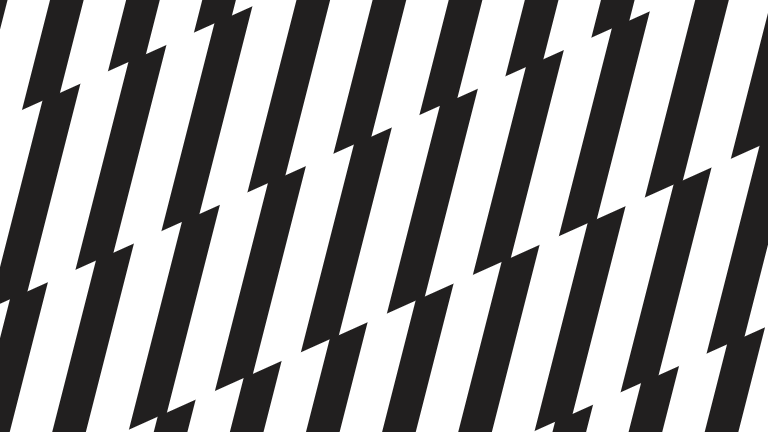
This pattern is drawn by a Shadertoy shader. Its source:

```glsl
const vec3 PAPER = vec3(1.0);
const vec3 INK = vec3(0.13, 0.12, 0.12);

// Lengths are fractions of the canvas height, y runs downwards
const float STRIPE_LEAN = 0.255;
const float STRIPE_PERIOD = 0.1762;
const float STRIPE_FILL = 0.442;
const float FAULT_SLOPE = 0.45;
const float FAULT_SPACING = 0.4257;
const float FIRST_FAULT = 0.2775;

// Antialiased step across a signed distance
float coverage(float dist, float pixel) {
    return clamp(dist / pixel + 0.5, 0.0, 1.0);
}

// Stripe phase of a band, in periods; one slip is wider than the rest
float bandPhase(float band) {
    return 0.657 + 0.238 * band + 0.096 * step(2.5, band);
}

// Ink amount of the leaning stripes for a given phase
float stripes(vec2 p, float phase, float pixel) {
    float along = (p.x + STRIPE_LEAN * p.y) / STRIPE_PERIOD - phase;
    float fromCentre = abs(fract(along - 0.5 * STRIPE_FILL + 0.5) - 0.5);
    float dist = (0.5 * STRIPE_FILL - fromCentre) * STRIPE_PERIOD;
    return coverage(dist / length(vec2(1.0, STRIPE_LEAN)), pixel);
}

// Stripes slipped sideways at each slanted fault
float faultedStripes(vec2 p, float pixel) {
    float depth = (p.y + FAULT_SLOPE * p.x - FIRST_FAULT) / FAULT_SPACING;
    float fault = floor(depth + 0.5);
    float dist = (depth - fault) * FAULT_SPACING / length(vec2(1.0, FAULT_SLOPE));
    float above = stripes(p, bandPhase(fault), pixel);
    float below = stripes(p, bandPhase(fault + 1.0), pixel);
    return mix(above, below, coverage(dist, pixel));
}

void mainImage(out vec4 fragColor, in vec2 fragCoord) {
    float pixel = 1.0 / iResolution.y;
    vec2 p = fragCoord * pixel;
    p.y = 1.0 - p.y;
    fragColor = vec4(mix(PAPER, INK, faultedStripes(p, pixel)), 1.0);
}
```
